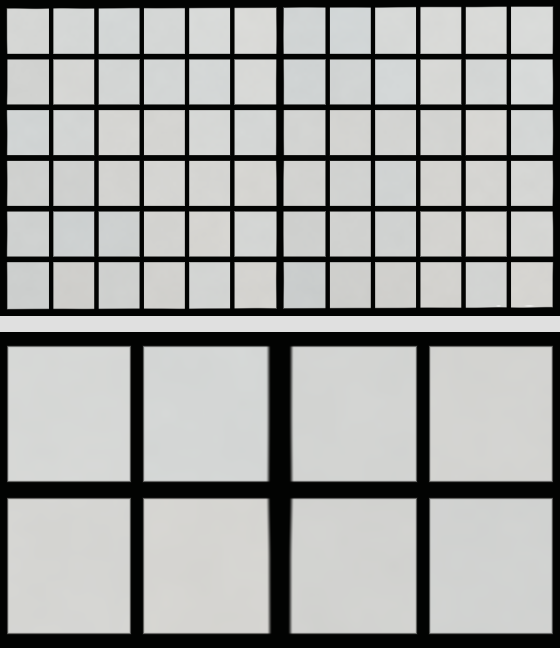
Top, the full canvas; bottom, a detail of the centre.
Give the GLSL for this pattern, as a Shadertoy shader.

```glsl
// A dark window of two sashes, each glazed with six by six pale frosted panes.
// Bars come from the distance to the nearest grid line, clamped to each sash;
// a hash per pane tints the glass and soft noise mottles it.

const vec2 SASH_HALF = vec2(0.4259, 0.4755);  // lengths in canvas heights
const vec2 PITCH = vec2(0.1433, 0.1604);
const vec2 BAR_HALF = vec2(0.0070, 0.0090);
const float SASH_OFFSET = 0.4375;
const float BAR_SOFT = 0.0030;
const float FRAME_SOFT = 0.0058;
const float FRAME_TILT = 0.0035;

const vec3 FRAME_COLOR = vec3(0.008, 0.010, 0.006);
const vec3 COOL_GLASS = vec3(0.822, 0.842, 0.846);
const vec3 WARM_GLASS = vec3(0.846, 0.842, 0.828);
const vec3 CHIP_COLOR = vec3(0.95);

float hash(vec2 p) {
    return fract(sin(dot(p, vec2(127.1, 311.7))) * 43758.5453);
}

float valueNoise(vec2 p) {
    vec2 i = floor(p);
    vec2 f = fract(p);
    f = f * f * (3.0 - 2.0 * f);
    float low = mix(hash(i), hash(i + vec2(1.0, 0.0)), f.x);
    float high = mix(hash(i + vec2(0.0, 1.0)), hash(i + vec2(1.0, 1.0)), f.x);
    return mix(low, high, f.y);
}

// Positive inside the glass, measured from the nearest inner bar.
float barDistance(vec2 p) {
    vec2 line = clamp(floor(p / PITCH + 0.5), -2.0, 2.0);
    vec2 d = abs(p - line * PITCH) - BAR_HALF;
    return min(d.x, d.y);
}

// Positive inside the sash, with a slightly tilted and uneven outline.
float frameDistance(vec2 p, vec2 canvasPos) {
    float wobble = 0.0016 * (valueNoise(canvasPos * 13.0) - 0.5);
    vec2 q = vec2(p.x, p.y - FRAME_TILT * canvasPos.x);
    vec2 d = SASH_HALF - abs(q);
    return min(d.x, d.y) + wobble;
}

float edge(float d, float softness, float pixel) {
    float width = max(softness, 1.2 * pixel);
    return smoothstep(-0.5 * width, 0.5 * width, d);
}

vec3 glassColor(vec2 pane, float side, vec2 p) {
    vec2 id = pane + vec2(side * 17.0, 5.0);
    float column = (pane.x + 3.0) / 5.0;
    float row = (pane.y + 3.0) / 5.0;
    float warmth = 0.20 + 0.30 * column - 0.15 * row + 0.65 * hash(id);
    vec3 color = mix(COOL_GLASS, WARM_GLASS, clamp(warmth, 0.0, 1.0));
    float light = 0.963 + 0.022 * column + 0.028 * row;
    light += 0.018 * (hash(id + 31.7) - 0.5);
    light += 0.012 * (valueNoise(p * 24.0) - 0.5);
    light += 0.006 * (valueNoise(p * 75.0) - 0.5);
    return color * light;
}

// Small bright chips along the lower right sill.
float chips(vec2 p, float pixel) {
    float mask = 0.0;
    for (int i = 0; i < 2; i++) {
        float k = float(i);
        vec2 center = vec2(0.692 + 0.097 * k, -0.468);
        vec2 size = vec2(0.006 + 0.006 * k, 0.0024);
        float d = (1.0 - length((p - center) / size)) * size.y;
        mask = max(mask, edge(d, 0.002, pixel));
    }
    return mask;
}

void mainImage(out vec4 fragColor, in vec2 fragCoord) {
    float pixel = 1.0 / iResolution.y;
    vec2 p = (fragCoord - 0.5 * iResolution.xy) * pixel;

    // Fold the canvas into the left or right sash
    float side = p.x < 0.0 ? -1.0 : 1.0;
    vec2 local = p - vec2(side * SASH_OFFSET, 0.0);
    vec2 pane = clamp(floor(local / PITCH), -3.0, 2.0);

    // Glass shows where both the bars and the outer frame leave it open
    float glass = edge(barDistance(local), BAR_SOFT, pixel);
    glass *= edge(frameDistance(local, p), FRAME_SOFT, pixel);

    vec3 color = mix(FRAME_COLOR, glassColor(pane, side, p), glass);
    color = mix(color, CHIP_COLOR, 0.8 * chips(p, pixel));
    fragColor = vec4(color, 1.0);
}
```
